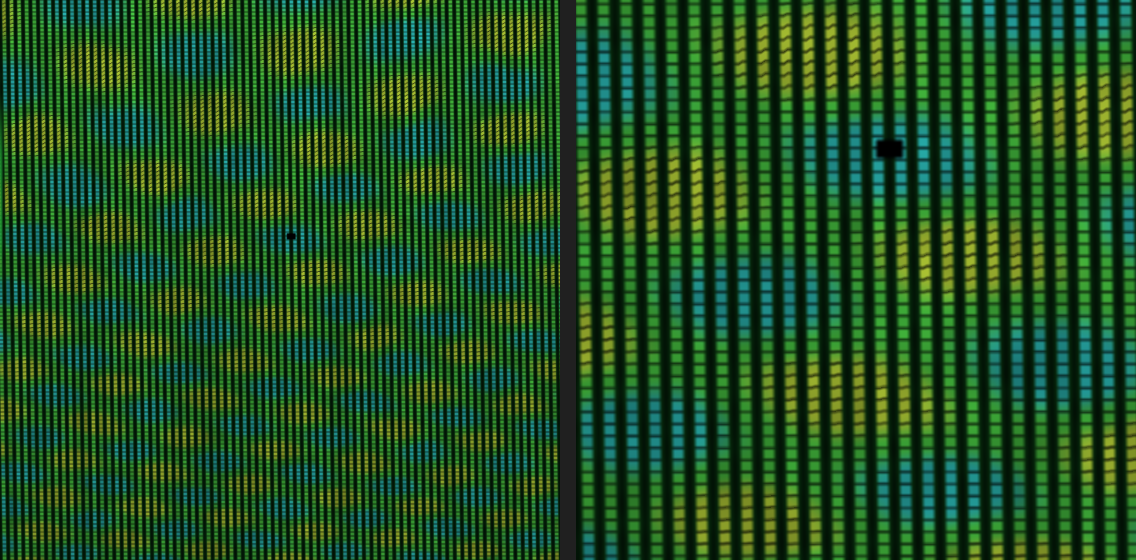
Left: the whole. Right: its middle third, enlarged.
Reproduce this texture procedurally as a three.js fragment shader.

```glsl
varying vec2 vUv;

const float TAU = 6.2831853;

float hash(vec2 p) {
  return fract(sin(dot(p, vec2(127.1, 311.7))) * 43758.5453);
}

float noise(vec2 p) {
  vec2 i = floor(p);
  vec2 f = fract(p);
  f = f * f * (3.0 - 2.0 * f);
  return mix(mix(hash(i), hash(i + vec2(1.0, 0.0)), f.x),
             mix(hash(i + vec2(0.0, 1.0)), hash(i + 1.0), f.x), f.y);
}

// Skewed lattice of tinted patches, tighter towards the bottom
vec2 moireCoord(vec2 p) {
  float i = 0.35 - 2.32 * p.x + 3.69 * p.y + 0.37 * p.x * p.y + 6.45 * p.y * p.y;
  float j = -3.40 + 2.81 * p.x + 2.68 * p.y + 3.60 * p.x * p.y - 0.12 * p.y * p.y;
  return vec2(i, j);
}

void main() {
  vec2 p = vec2(vUv.x, 1.0 - vUv.y);

  // Interference tint: positive is cyan, negative is yellow
  vec2 m = moireCoord(p) + 0.12 * (noise(p * 14.0) - 0.5);
  float wave = cos(TAU * m.x) + cos(TAU * m.y);
  float cyan = smoothstep(0.1, 1.5, wave);
  float yellow = smoothstep(0.1, 1.5, -wave);

  // Slightly leaning columns of light
  float column = (p.x - 0.015 * p.y) * 74.0;
  float columnId = floor(column);
  float side = fract(column) - 0.5;
  float stripe = 1.0 - smoothstep(0.11, 0.36, abs(side));
  float halo = 1.0 - smoothstep(0.2, 0.5, abs(side));

  // Dashes, staggered into a zigzag where the tint is yellow
  float stagger = 0.28 * yellow * smoothstep(0.8, 0.2, p.y);
  float row = p.y * 140.0 + stagger * smoothstep(-0.12, 0.12, side);
  float gap = smoothstep(0.22, 0.5, abs(fract(row) - 0.5));
  float cellTone = hash(vec2(columnId, floor(row)));
  float dash = 1.0 - gap * (0.4 + 0.25 * cellTone);

  // Stripe colour
  vec3 green = vec3(0.22, 0.61, 0.20);
  vec3 cyanLight = vec3(0.13, 0.57, 0.56);
  vec3 yellowLight = vec3(0.57, 0.65, 0.17);
  vec3 light = mix(mix(green, cyanLight, cyan), yellowLight, yellow);

  // Uneven brightness along and between columns
  float level = 0.92 + 0.16 * hash(vec2(columnId, 3.0));
  level *= 0.9 + 0.2 * noise(vec2(columnId * 0.7, p.y * 45.0));
  level *= mix(1.08, 0.87, p.y) * (0.94 + 0.12 * cellTone);

  vec3 darkGap = vec3(0.008, 0.075, 0.022);
  vec3 color = darkGap * (0.8 + 0.4 * noise(p * 90.0));
  color += vec3(0.02, 0.09, 0.025) * halo;
  color = mix(color, light * level * dash, stripe);

  // Bright sliver on the left edge
  float sliver = smoothstep(0.007, 0.002, p.x) * smoothstep(0.15, 0.3, p.y)
               * smoothstep(0.55, 0.4, p.y);
  color = mix(color, vec3(0.12, 0.6, 0.2), 0.7 * sliver);

  // Dead spot
  vec2 spot = abs(p - vec2(0.52, 0.422)) - vec2(0.006, 0.0035);
  float spotDist = length(max(spot, 0.0));
  color *= smoothstep(0.0, 0.004, spotDist);

  gl_FragColor = vec4(color, 1.0);
}
```
